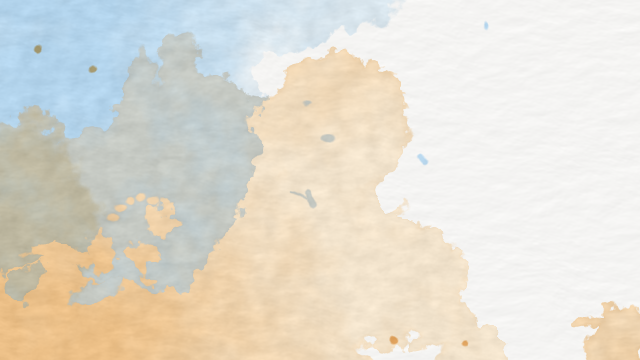
A WebGL 1 fragment shader for this background:

```glsl
precision highp float;
// Watercolour background: blue and ochre washes overlapping on ribbed white paper.
uniform vec2 u_resolution;

const vec3 PAPER = vec3(0.959, 0.957, 0.951);
const vec3 BLUE_DEEP = vec3(0.70, 0.83, 0.925);
const vec3 BLUE_PALE = vec3(0.85, 0.90, 0.93);
const vec3 OCHRE_DEEP = vec3(0.918, 0.745, 0.525);
const vec3 OCHRE_PALE = vec3(0.948, 0.89, 0.80);
const vec3 MIX_COOL = vec3(0.775, 0.79, 0.765);
const vec3 MIX_WARM = vec3(0.745, 0.722, 0.63);
const vec3 DROP_TINT = vec3(0.92, 0.72, 0.47);
const float BROAD_WARP = 0.10;
const float FINE_WARP = 0.055;
const float EDGE_SOFT = 0.0035;
const float RIM_WIDTH = 0.006;
const float MOTTLE = 0.085;
const float RELIEF = 0.085;

float hash(vec2 p) {
  vec3 q = fract(vec3(p.xyx) * 0.1031);
  q += dot(q, q.yzx + 33.33);
  return fract((q.x + q.y) * q.z);
}
float noise(vec2 p) {
  vec2 i = floor(p), f = fract(p);
  f = f * f * (3.0 - 2.0 * f);
  return mix(mix(hash(i), hash(i + vec2(1, 0)), f.x),
             mix(hash(i + vec2(0, 1)), hash(i + vec2(1, 1)), f.x), f.y);
}
float fbm(vec2 p) {
  float sum = 0.0, amp = 0.53;
  for (int i = 0; i < 4; i++) {
    sum += amp * noise(p);
    p = mat2(1.6, 1.2, -1.2, 1.6) * p + 17.3;
    amp *= 0.5;
  }
  return sum;
}
vec2 wobble(vec2 p) { return vec2(fbm(p), fbm(p + 41.7)) - 0.5; }

// Signed distances: ellipse (center, radii), stroke, soft union
float blob(vec2 p, float x, float y, float rx, float ry) {
  return (length((p - vec2(x, y)) / vec2(rx, ry)) - 1.0) * min(rx, ry);
}
float stroke(vec2 p, vec2 a, vec2 b, float radius) {
  vec2 ab = b - a;
  return length(p - a - ab * clamp(dot(p - a, ab) / dot(ab, ab), 0.0, 1.0)) - radius;
}
float join(float a, float b) {
  float h = max(0.025 - abs(a - b), 0.0);
  return min(a, b) - h * h / 0.1;
}
float cover(float d) {
  float w = max(EDGE_SOFT, 0.8 / u_resolution.y);
  return 1.0 - smoothstep(-w, w, d);
}
float rim(float d) { return exp(-abs(d) / RIM_WIDTH); }

// Left part of the ochre wash, where the overlap is warmest
float warmMass(vec2 p) { return blob(p, 0.03, 0.375, 0.24, 0.315); }

float ochreWash(vec2 p) {
  float edge = 1.06 + 0.243 * (1.0 - smoothstep(0.248, 0.456, p.y))
             + 0.093 * (1.0 - smoothstep(0.02, 0.11, p.y));
  float d = join(max(p.x - edge, p.y - 0.5), warmMass(p));
  d = join(d, join(blob(p, 0.544, 0.537, 0.25, 0.255), blob(p, 0.25, 0.51, 0.08, 0.11)));
  d = join(d, join(blob(p, 0.50, 0.79, 0.055, 0.125), blob(p, 0.39, 0.76, 0.045, 0.11)));
  d = join(d, join(blob(p, 0.926, 0.653, 0.20, 0.195), blob(p, 0.86, 0.77, 0.075, 0.07)));
  for (int i = 0; i < 4; i++) { // fingers on the right shoulder and flank
    float k = float(i);
    d = min(d, blob(p, 1.11 - 0.022 * k, 0.64 + 0.048 * k, 0.05, 0.013));
    d = min(d, blob(p, 1.09 + 0.05 * k, 0.405 - 0.045 * k, 0.055, 0.011));
  }
  d = max(d, -blob(p, 1.11, 0.025, 0.10, 0.025));
  d = min(d, blob(p, 1.725, 0.05, 0.08, 0.10));
  return min(d, stroke(p, vec2(1.60, 0.125), vec2(1.70, 0.10), 0.014));
}

float blueWash(vec2 p, vec2 calm) {
  float d = join(max(p.x - 0.68, 0.6 - p.y), blob(p, 0.463, 1.01, 0.65, 0.17));
  d = join(d, join(blob(p, 0.39, 0.61, 0.335, 0.41), blob(p, 0.0, 0.56, 0.301, 0.312)));
  // Openings that reveal the ochre
  float gap = min(blob(p, 0.289, 0.306, 0.042, 0.06), blob(p, 0.417, 0.278, 0.04, 0.06));
  gap = min(gap, min(blob(p, 0.16, 0.30, 0.10, 0.035), blob(p, 0.451, 0.398, 0.038, 0.024)));
  for (int i = 0; i < 5; i++) {
    float a = 1.1 + 0.42 * float(i);
    gap = min(gap, blob(calm, 0.39 + 0.085 * cos(a), 0.37 + 0.08 * sin(a), 0.015, 0.011));
  }
  // Lower strands and stray marks
  d = min(max(d, -gap), blob(p, 0.278, 0.19, 0.07, 0.03));
  d = min(d, min(blob(p, 0.07, 0.213, 0.04, 0.04), blob(p, 0.486, 0.248, 0.058, 0.05)));
  d = min(d, min(blob(calm, 0.912, 0.613, 0.018, 0.012), blob(calm, 0.852, 0.711, 0.011, 0.006)));
  d = min(d, stroke(calm, vec2(0.856, 0.46), vec2(0.867, 0.428), 0.009));
  d = min(d, stroke(calm, vec2(0.815, 0.463), vec2(0.855, 0.445), 0.003));
  d = min(d, stroke(calm, vec2(1.166, 0.567), vec2(1.176, 0.555), 0.008));
  return min(d, blob(calm, 1.347, 0.93, 0.006, 0.011));
}
float ribs(vec2 p) { return fbm(p * vec2(17.0, 38.0) + noise(p * 6.0)); }

void main() {
  vec2 p = gl_FragCoord.xy / u_resolution.y;
  vec2 warp = BROAD_WARP * wobble(p * 12.0) + FINE_WARP * wobble(p * 34.0);
  vec2 q = p + warp, calm = p + 0.2 * warp;
  float ochreD = ochreWash(q), blueD = blueWash(q, calm);
  float ochreA = cover(ochreD), blueA = cover(blueD);
  float cloud = fbm(p * 11.0 + 5.0) - 0.5, grain = fbm(p * 28.0) - 0.5;
  // Pigment strength across each wash
  float deep = 1.0 - smoothstep(0.15, 1.15, length(p * vec2(1.0, 1.2)));
  deep += 0.3 * smoothstep(0.5, 0.8, p.y) + 0.45 * smoothstep(1.5, 1.6, p.x);
  deep = clamp(deep + 0.35 * cloud + 0.25 * rim(ochreD), 0.0, 1.0);
  vec3 ochre = mix(OCHRE_PALE, OCHRE_DEEP, deep);
  float pale = smoothstep(0.2, 0.95, p.x) * (1.0 - step(1.14, p.x));
  vec3 blue = mix(BLUE_DEEP, BLUE_PALE, clamp(pale + 0.5 * cloud, 0.0, 1.0));
  blue = mix(blue, PAPER, 0.55 * (1.0 - smoothstep(0.2, 1.0, length((q - vec2(0.73, 0.81)) / 0.15))));
  vec3 overlap = mix(MIX_WARM, MIX_COOL, smoothstep(-0.03, 0.015, warmMass(q)));
  overlap = mix(overlap, BLUE_DEEP, clamp(0.06 + 0.7 * cloud, 0.0, 0.3));
  overlap *= 1.0 - 0.04 * max(rim(ochreD), rim(blueD));
  // Layers, splashed drops, then side light on the paper ribs
  vec3 color = mix(mix(PAPER, blue, blueA), mix(ochre, overlap, blueA), ochreA);
  color += MOTTLE * grain * max(ochreA, blueA);
  float drops = min(blob(calm, 0.104, 0.87, 0.011, 0.011), blob(calm, 0.255, 0.81, 0.01, 0.01));
  drops = min(drops, min(blob(calm, 1.093, 0.056, 0.011, 0.01), blob(calm, 1.287, 0.042, 0.008, 0.008)));
  color *= mix(vec3(1.0), DROP_TINT, cover(drops));
  color += RELIEF * (ribs(p) - ribs(p + vec2(0.003, -0.006)));
  gl_FragColor = vec4(clamp(color, 0.0, 1.0), 1.0);
}
```
